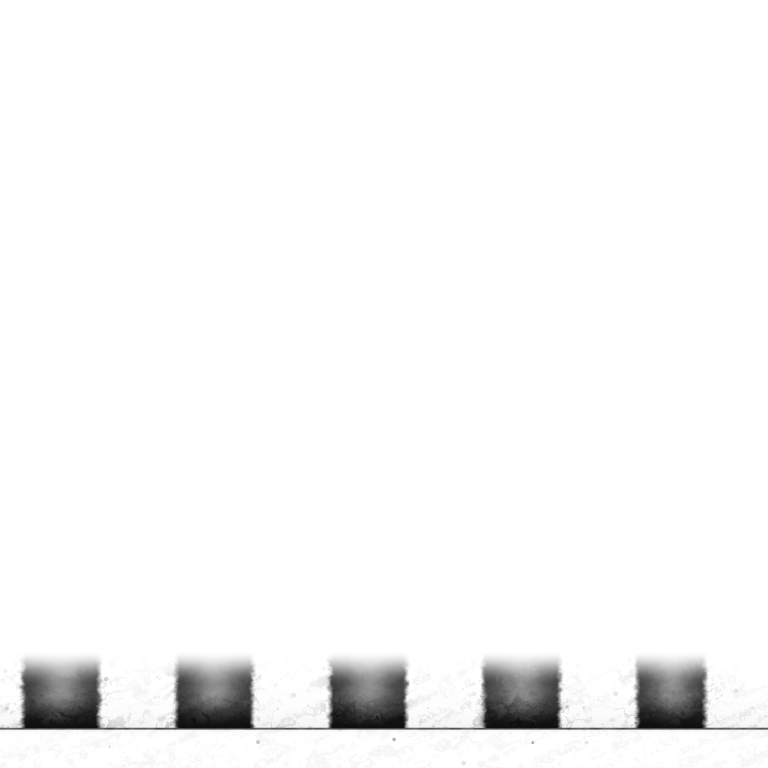
Reproduce this texture map procedurally as a Shadertoy shader.

```glsl
// Soft painted dark blocks above a thin ground line, fading up into white.
const float PERIOD = 0.2;
const float BLOCK_START = 0.0295;
const float BLOCK_WIDTH = 0.0995;
const float LAST_WIDTH = 0.089;
const float LINE_Y = 0.0512;
const float LINE_HALF = 0.0009;
const float FADE_LOW = 0.108;
const float FADE_HIGH = 0.153;
const float EDGE_SOFT = 0.0048;
const float EDGE_WOBBLE = 0.0045;
const float EDGE_TONE = 0.23;
const float CENTER_TONE = 0.56;
const float BASE_TONE = 0.06;
const float LINE_TONE = 0.27;
const float SPECK_CELL = 0.022;

vec2 hash2(vec2 p) {
    vec3 q = fract(vec3(p.xyx) * vec3(0.1031, 0.1030, 0.0973));
    q += dot(q, q.yzx + 33.33);
    return fract((q.xx + q.yz) * q.zy);
}

float gradientNoise(vec2 p) {
    vec2 i = floor(p), f = fract(p);
    vec2 u = f * f * (3.0 - 2.0 * f);
    vec2 e = vec2(0.0, 1.0);
    float a = dot(hash2(i) * 2.0 - 1.0, f);
    float b = dot(hash2(i + e.yx) * 2.0 - 1.0, f - e.yx);
    float c = dot(hash2(i + e.xy) * 2.0 - 1.0, f - e.xy);
    float d = dot(hash2(i + e.yy) * 2.0 - 1.0, f - e.yy);
    return mix(mix(a, b, u.x), mix(c, d, u.x), u.y);
}

float fbm(vec2 p) {
    float sum = 0.0, gain = 1.0;
    for (int i = 0; i < 4; i++) {
        sum += gain * gradientNoise(p);
        p = mat2(1.6, 1.2, -1.2, 1.6) * p + 7.3;
        gain *= 0.5;
    }
    return sum;
}

// Sparse round flecks of paint
float specks(vec2 p) {
    vec2 cell = floor(p / SPECK_CELL);
    vec2 pick = hash2(cell + 31.0);
    vec2 center = 0.25 + 0.5 * hash2(cell);
    float d = length(fract(p / SPECK_CELL) - center);
    float radius = mix(0.05, 0.15, pick.y);
    return step(0.86, pick.x) * (1.0 - smoothstep(radius - 0.04, radius + 0.04, d));
}

void mainImage(out vec4 fragColor, in vec2 fragCoord) {
    vec2 uv = fragCoord / iResolution.xy;
    float px = 1.0 / iResolution.y;
    float grain = fbm(uv * 60.0);
    float strokes = fbm(uv * vec2(35.0, 75.0) + 2.0 * grain);
    float above = smoothstep(LINE_Y - px, LINE_Y + px, uv.y);
    float fade = 1.0 - smoothstep(FADE_LOW, FADE_HIGH, uv.y);
    float lift = max(uv.y - LINE_Y, 0.0);

    // Position within a repeated block, with ragged painted sides
    float x = uv.x + EDGE_WOBBLE * fbm(uv * vec2(80.0, 110.0));
    float cell = floor(x / PERIOD);
    float width = cell > 3.5 ? LAST_WIDTH : BLOCK_WIDTH;
    float along = x - cell * PERIOD - BLOCK_START;
    float t = along / width;
    float side = min(along, width - along);
    float block = smoothstep(-EDGE_SOFT, EDGE_SOFT, side);

    // Pale washes gather near the line and the block sides
    float wash = smoothstep(0.05, 0.5, strokes + 0.1);
    float nearLine = exp(-lift / 0.016);
    float nearSide = exp(-max(-side, 0.0) / 0.012);
    float washTone = above * (0.03 + 0.10 * nearLine + 0.12 * nearSide) + (1.0 - above) * 0.035;
    float paper = 1.0 - wash * washTone - 0.05 * above * nearLine;
    paper -= 0.3 * specks(uv) * (0.25 + 0.75 * nearSide);

    // Block shading: lit center, dark sides and dark foot
    float glow = exp(-pow((t - 0.51) / 0.29, 2.0));
    float tone = mix(EDGE_TONE, CENTER_TONE, glow);
    tone = mix(BASE_TONE, tone, smoothstep(0.0, 0.05, lift + 0.008 * strokes));
    tone += 0.06 * strokes * smoothstep(0.0, 0.02, lift);
    float value = mix(paper, tone, block * above);

    // Thin ground line with a faint shadow under it
    float lineDist = abs(uv.y - LINE_Y);
    float line = 1.0 - smoothstep(LINE_HALF - 0.5 * px, LINE_HALF + px, lineDist);
    value -= 0.07 * (1.0 - above) * exp(-lineDist / 0.003);
    value = mix(value, min(value, LINE_TONE), line * (0.85 + 0.3 * grain));

    value = mix(1.0, value, fade);
    fragColor = vec4(vec3(clamp(value, 0.0, 1.0)), 1.0);
}
```
